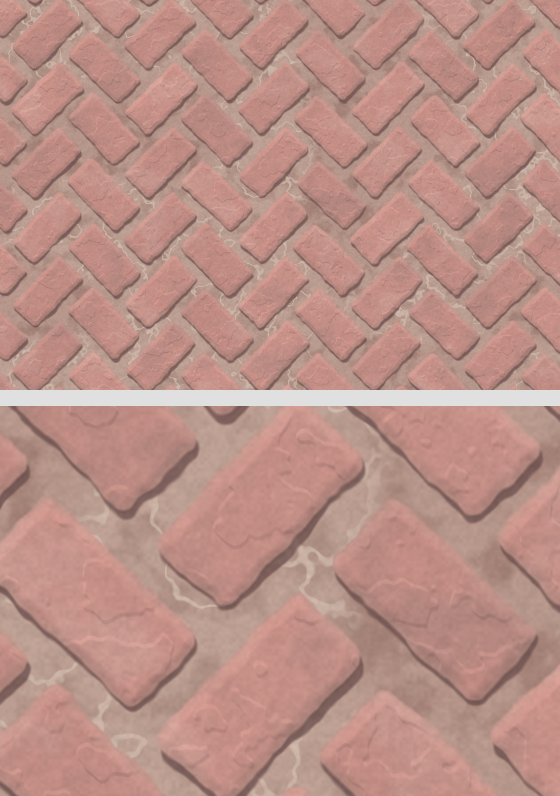
Top: the whole. Bottom: its middle third, enlarged.
This texture is drawn by a Shadertoy shader. Its source:

```glsl
// Weathered clay pavers in a diagonal herringbone with wide sandy joints.
// Alternating columns of leaning rounded boxes form the bond; noise chips the
// faces, and a light from above adds relief and thin shadows under each brick.

// Layout, in canvas heights
const vec2 ORIGIN = vec2(0.122, 0.0865);      // centre of the first brick
const vec2 PITCH = vec2(0.2050, 0.1172);      // brick plus joint: length, width
const vec2 HALF_SIZE = vec2(0.0895, 0.0445);  // visible half length, half width
const float CORNER = 0.011;
const float SIZE_JITTER = 0.005;
const float SHIFT_JITTER = 0.006;
const float TURN_JITTER = 0.06;
const float EDGE_WOBBLE = 0.007;
const float DIAGONAL = 0.70711;

// Light and wear
const vec2 LIGHT = vec2(-0.30, 0.95);
const float SHADOW_LENGTH = 0.0075;
const float RELIEF = 0.30;
const float GRAIN = 0.085;

// Colours
const vec3 CLAY = vec3(0.765, 0.555, 0.522);
const vec3 CLAY_DULL = vec3(0.715, 0.535, 0.505);
const vec3 CLAY_DUSTY = vec3(0.785, 0.605, 0.570);
const vec3 SAND = vec3(0.715, 0.590, 0.545);
const vec3 SAND_DARK = vec3(0.640, 0.505, 0.465);
const vec3 LIME = vec3(0.800, 0.715, 0.660);
const vec3 SHADOW = vec3(0.430, 0.315, 0.305);

struct Brick { float dist; vec2 id; };

float hash(vec2 p) {
    vec3 q = fract(p.xyx * 0.1031);
    q += dot(q, q.yzx + 33.33);
    return fract((q.x + q.y) * q.z);
}

float noise(vec2 p) {
    vec2 i = floor(p), f = fract(p);
    f *= f * (3.0 - 2.0 * f);
    return mix(mix(hash(i), hash(i + vec2(1, 0)), f.x),
               mix(hash(i + vec2(0, 1)), hash(i + vec2(1, 1)), f.x), f.y);
}

float fbm(vec2 p) {
    float sum = 0.0, weight = 0.5;
    for (int i = 0; i < 4; i++) {
        sum += weight * noise(p);
        p = mat2(1.6, 1.2, -1.2, 1.6) * p + 7.7;
        weight *= 0.5;
    }
    return sum / 0.9375;
}

// Nearest brick: only the columns to the left and right can own a point
Brick nearestBrick(vec2 p) {
    Brick best = Brick(1.0, vec2(0));
    float columnWidth = PITCH.x * DIAGONAL;
    float firstColumn = floor((p.x - ORIGIN.x) / columnWidth);
    for (int i = 0; i < 2; i++) {
        float column = firstColumn + float(i);
        float odd = mod(column, 2.0), lean = 1.0 - 2.0 * odd;
        vec2 d = p - ORIGIN - vec2(column * columnWidth, 0);
        vec2 local = DIAGONAL * vec2(d.x + lean * d.y, d.y - lean * d.x);
        float row = round(local.y / PITCH.y - 0.5 * odd);
        local -= (row + 0.5 * odd) * PITCH.y * vec2(lean, 1);

        // Uneven laying
        vec2 id = vec2(column, row) + 40.0;
        vec3 rnd = vec3(hash(id), hash(id + 51.7), hash(id + 93.1)) - 0.5;
        local += SHIFT_JITTER * rnd.xy + TURN_JITTER * rnd.z * vec2(-local.y, local.x);
        vec2 q = abs(local) - HALF_SIZE - SIZE_JITTER * rnd.yz + CORNER;
        float dist = length(max(q, 0.0)) + min(max(q.x, q.y), 0.0) - CORNER;
        if (dist < best.dist) best = Brick(dist, id);
    }
    best.dist += EDGE_WOBBLE * (0.6 * noise(p * 38.0) + 0.4 * noise(p * 95.0) - 0.5);
    return best;
}

// Rounded rims, split layers and a rough face
float surfaceHeight(vec2 p) {
    Brick b = nearestBrick(p);
    float face = smoothstep(-0.002, 0.012, -b.dist);
    float layer = fbm(p * 19.0 + b.id * 3.7);
    float split = smoothstep(0.60, 0.63, layer) + 1.0 - smoothstep(0.33, 0.36, layer);
    return face * (0.9 + 0.28 * split) + 0.55 * fbm(p * 48.0);
}

void mainImage(out vec4 fragColor, in vec2 fragCoord) {
    vec2 p = fragCoord / iResolution.y;
    float soft = 0.0012 + 0.7 / iResolution.y;
    Brick brick = nearestBrick(p);
    float onBrick = smoothstep(-soft, soft, -brick.dist);
    float cloud = fbm(p * 13.0 + brick.id);

    // Brick face: fired tone, dull patches and dust
    vec3 clay = mix(CLAY, CLAY_DULL, smoothstep(0.50, 0.78, cloud));
    clay = mix(clay, CLAY_DUSTY, 0.7 - 0.7 * smoothstep(0.26, 0.48, cloud));
    clay *= 0.975 + 0.05 * hash(brick.id + 17.3);
    clay = mix(clay, SAND, 0.35 * smoothstep(-0.010, 0.0, brick.dist));

    // Joint: mottled sand with broken pale lime veins
    vec3 joint = mix(SAND_DARK, SAND, smoothstep(0.25, 0.55, fbm(p * 32.0)));
    float vein = 1.0 - smoothstep(0.010, 0.035, abs(fbm(p * 17.0 + 5.0) - 0.5));
    float limePatch = smoothstep(0.42, 0.62, noise(p * 4.5 + 2.0));
    joint = mix(joint, LIME, limePatch * (0.25 + 0.65 * vein));

    // Cast shadow, ragged along its length
    float reach = SHADOW_LENGTH * (0.45 + 1.1 * noise(p * 30.0 + 9.0));
    float shade = smoothstep(-soft, soft, -nearestBrick(p + LIGHT * reach).dist);
    joint = mix(joint, SHADOW, 0.80 * shade);

    // Relief and fine grain
    float slope = surfaceHeight(p) - surfaceHeight(p + LIGHT * 0.0035);
    float grain = 0.6 * noise(p * 330.0) + 0.4 * noise(p * 150.0) - 0.5;
    vec3 color = mix(joint, clay, onBrick);
    color *= 1.0 + clamp(slope * RELIEF, -0.26, 0.07) + GRAIN * grain;
    fragColor = vec4(clamp(color, 0.0, 1.0), 1.0);
}
```
